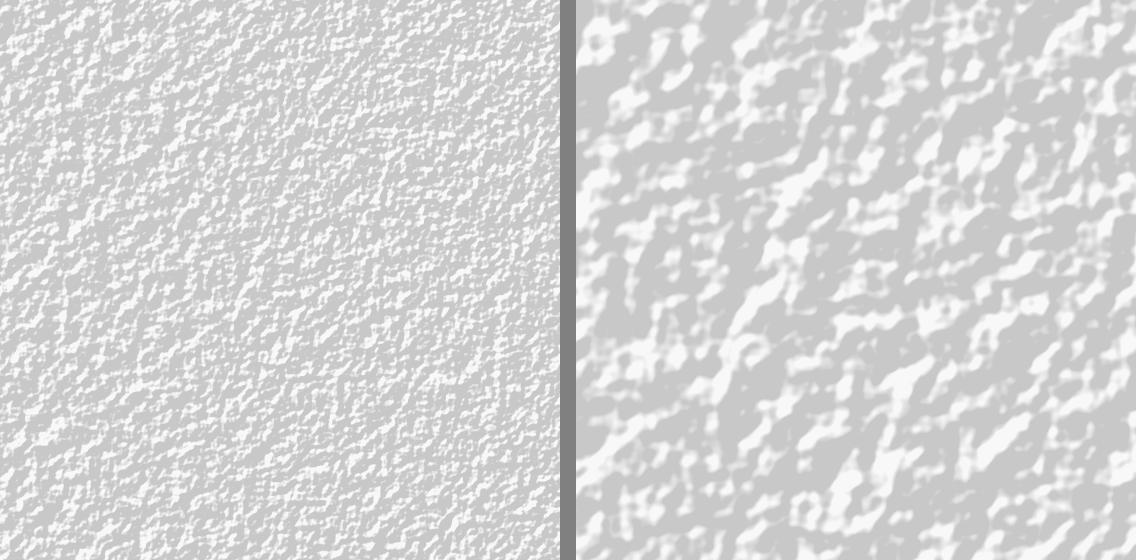
Left, the full canvas; right, a detail of the centre.
Reproduce this texture procedurally as a three.js fragment shader.

```glsl
// Rough white plaster: fine, diagonally lit bumps on flat light grey.
varying vec2 vUv;

const vec3 FLAT_GREY = vec3(0.785);
const vec3 LIT_WHITE = vec3(0.972);

const float BASE_FREQUENCY = 22.0;    // cells of the broadest bumps across the canvas
const float BROAD_WEIGHT = 0.38;      // share of each bump size in the slope
const float MIDDLE_WEIGHT = 0.8;
const float FINE_WEIGHT_LEFT = 0.75;  // the grain gets finer towards the right
const float FINE_WEIGHT_RIGHT = 1.15;
const float GRIT_SHARE = 0.55;        // finest grit relative to the fine bumps
const float PATCH_FREQUENCY = 3.0;    // patches of coarser and finer grain
const float PATCH_STRENGTH = 0.7;
const float STRETCH = 0.04;           // lengthening of the bumps along the grain
const float LIGHT_REACH = 0.004;      // distance over which the slope is measured
const float SLOPE_SPREAD = 0.63;      // typical slope of one unit-weight octave
const float LIT_START = -0.12;        // normalised slope where the light begins
const float LIT_FULL = 1.15;          // normalised slope that is fully white

const vec2 GRAIN_DIR = vec2(0.70711, 0.70711);
const vec2 LIGHT_DIR = vec2(-0.70711, 0.70711);

// Random pair in 0..1 for a lattice cell
vec2 hash2(vec2 cell) {
  vec3 p = fract(cell.xyx * vec3(0.1031, 0.1030, 0.0973));
  p += dot(p, p.yzx + 33.33);
  return fract((p.xx + p.yz) * p.zy);
}

// Contribution of one lattice corner, with a unit gradient
float cornerSlope(vec2 cell, vec2 corner, vec2 local) {
  vec2 gradient = normalize(hash2(cell + corner) - 0.4999);
  return dot(gradient, local - corner);
}

// Gradient noise, about -0.7..0.7
float gradientNoise(vec2 p) {
  vec2 cell = floor(p);
  vec2 f = fract(p);
  vec2 blend = f * f * f * (f * (f * 6.0 - 15.0) + 10.0);
  float bottom = mix(cornerSlope(cell, vec2(0.0, 0.0), f),
                     cornerSlope(cell, vec2(1.0, 0.0), f), blend.x);
  float top = mix(cornerSlope(cell, vec2(0.0, 1.0), f),
                  cornerSlope(cell, vec2(1.0, 1.0), f), blend.x);
  return mix(bottom, top, blend.y);
}

// Surface height: four sizes of bump, each scaled to keep its slope
float plasterHeight(vec2 p, vec4 weights) {
  p -= STRETCH * dot(p, GRAIN_DIR) * GRAIN_DIR;
  vec4 frequency = BASE_FREQUENCY * vec4(1.0, 2.0, 4.0, 7.5);
  vec4 bumps = vec4(gradientNoise(p * frequency.x + 41.3),
                    gradientNoise(p * frequency.y + 87.7),
                    gradientNoise(p * frequency.z + 153.1),
                    gradientNoise(p * frequency.w + 219.4));
  return dot(weights, bumps / frequency);
}

void main() {
  // Local balance of coarse and fine grain
  float region = vUv.x + PATCH_STRENGTH * gradientNoise(vUv * PATCH_FREQUENCY + 12.6);
  float fineWeight = mix(FINE_WEIGHT_LEFT, FINE_WEIGHT_RIGHT, smoothstep(0.0, 1.0, region));
  vec4 weights = vec4(BROAD_WEIGHT, MIDDLE_WEIGHT, fineWeight, fineWeight * GRIT_SHARE);

  // Slope towards the light, measured across the point
  vec2 halfStep = 0.5 * LIGHT_REACH * LIGHT_DIR;
  float rise = plasterHeight(vUv + halfStep, weights) - plasterHeight(vUv - halfStep, weights);
  float slope = rise / (LIGHT_REACH * SLOPE_SPREAD * length(weights));

  // Slopes facing away stay flat grey
  float lit = clamp((slope - LIT_START) / (LIT_FULL - LIT_START), 0.0, 1.0);
  gl_FragColor = vec4(mix(FLAT_GREY, LIT_WHITE, lit), 1.0);
}
```
